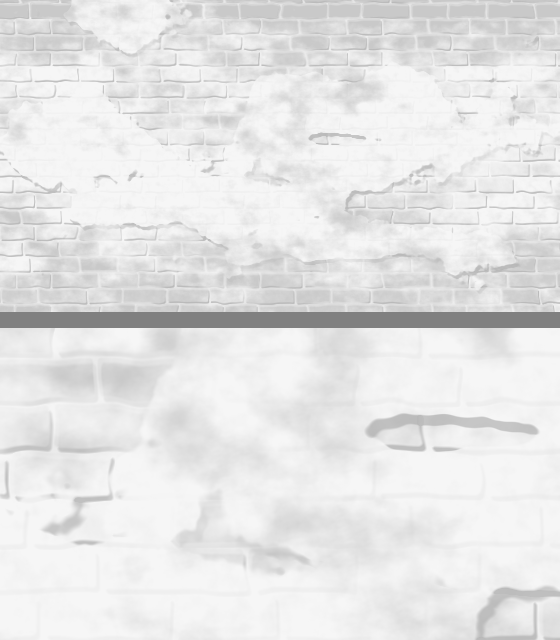
Top, the full canvas; bottom, a detail of the centre.
This texture is drawn by a Shadertoy shader. Its source:

```glsl
// Whitewashed brick wall: running-bond courses under worn, chipped plaster.
// Rounded brick distances give joints; ragged blobs give the plaster coat,
// and layered value noise adds stains that gather at the top and bottom.

const float ROWS = 19.7;          // courses over the canvas height
const float BRICK_LENGTH = 2.62;  // in course heights
const float JOINT = 0.07;         // half joint width, in course heights
const vec2 SHADE_STEP = vec2(-0.07, 0.11);
const vec3 WHITE = vec3(0.965);
const vec3 STAIN = vec3(0.79);
const vec3 CREVICE = vec3(0.66);

float hash(vec2 p) {
    return fract(sin(dot(p, vec2(127.1, 311.7))) * 43758.545);
}

float noise(vec2 p) {
    vec2 i = floor(p), f = fract(p);
    f = f * f * (3.0 - 2.0 * f);
    float low = mix(hash(i), hash(i + vec2(1, 0)), f.x);
    float high = mix(hash(i + vec2(0, 1)), hash(i + 1.0), f.x);
    return mix(low, high, f.y);
}

float fbm(vec2 p) {
    float sum = 0.0, amp = 0.516;
    for (int i = 0; i < 5; i++) {
        sum += amp * noise(p);
        p = mat2(1.6, 1.2, -1.2, 1.6) * p + 7.3;
        amp *= 0.5;
    }
    return sum;
}

// Brick column and row in xy, position inside the cell (-0.5..0.5) in zw
vec4 brickCell(vec2 p) {
    float row = floor(p.y);
    float x = p.x / BRICK_LENGTH + 0.5 * mod(row, 2.0) + 0.25 * hash(vec2(row, 3.0));
    x += 0.1 * sin(2.4 * x + 9.0 * row);
    return vec4(floor(x), row, fract(x) - 0.5, fract(p.y) - 0.5);
}

// 1 on the brick face, 0 in the joint
float brickFace(vec2 p, float blur) {
    p += 0.14 * (vec2(noise(p * 1.7), noise(p * 1.7 + 31.0)) - 0.5);
    vec2 halfSize = vec2(0.5 * BRICK_LENGTH, 0.5) - JOINT;
    vec2 q = abs(brickCell(p).zw * vec2(BRICK_LENGTH, 1.0)) - halfSize + 0.1;
    float d = length(max(q, 0.0)) + min(max(q.x, q.y), 0.0) - 0.1;
    return 1.0 - smoothstep(-blur, blur, d);
}

// Positive inside an ellipse, falling to a floor outside
float blob(vec2 uv, vec2 centre, vec2 radius) {
    return max(1.0 - length((uv - centre) / radius), -0.6);
}

// 1 where plaster hides the bricks
float plaster(vec2 p, vec2 size) {
    vec2 uv = p / size;
    float ragged = fbm(p * 0.35 + 4.0) - 0.5;
    float coat = blob(uv, vec2(0.66, 0.58), vec2(0.31, 0.16));
    coat = max(coat, blob(uv, vec2(0.10, 0.55), vec2(0.19, 0.13)));
    coat = max(coat, blob(uv, vec2(0.225, 0.96), vec2(0.08, 0.11)));
    coat = max(coat, blob(uv, vec2(0.38, 0.35), vec2(0.20, 0.08)));
    coat = max(coat, blob(uv, vec2(0.67, 0.23), vec2(0.20, 0.08)));
    float chip = blob(uv, vec2(0.62, 0.555), vec2(0.07, 0.025));
    chip = max(chip, blob(uv, vec2(0.31, 0.205), vec2(0.20, 0.04)));
    chip = max(chip, blob(uv, vec2(0.62, 0.15), vec2(0.13, 0.02)));
    float field = min(coat + 2.0 * ragged, 0.1 - chip + 1.6 * ragged);
    return smoothstep(-0.04, 0.04, field);
}

void mainImage(out vec4 fragColor, in vec2 fragCoord) {
    vec2 uv = fragCoord / iResolution.xy;
    vec2 size = ROWS * vec2(iResolution.x / iResolution.y, 1.0);
    vec2 wall = uv * size;
    vec2 p = wall - vec2(0.0, 0.55);
    float blur = max(0.04, ROWS / iResolution.y);

    // Layers: bricks and their lower-right shade, coat and its cast shade
    float face = brickFace(p, blur);
    float jointShade = brickFace(p + SHADE_STEP, blur) - face;
    float coat = plaster(wall, size);
    float coatShade = max(plaster(wall + 2.0 * SHADE_STEP, size) - coat, 0.0);
    float bare = 1.0 - 0.88 * coat;

    // Stains: wide clouds, mottling and fine grain
    float top = smoothstep(0.72, 1.0, uv.y);
    float bottom = smoothstep(0.42, 0.0, uv.y);
    float cloud = fbm(p * vec2(0.22, 0.36) + 11.0);
    float mottle = fbm(p * vec2(0.9, 1.3) + 23.0);
    float grain = fbm(p * 3.2);
    float dirt = 0.55 * cloud + 0.45 * mottle + 0.17 * max(top, bottom) - 0.08 * coat;
    float stain = 0.85 * smoothstep(0.40, 0.76, dirt) + 0.30 * (grain - 0.5);

    // Each brick has its own tone; the top courses have lost their whitewash
    float tone = hash(brickCell(p).xy);
    float raw = smoothstep(0.91, 0.96, uv.y);
    stain += bare * face * (0.22 * tone * tone + raw * (0.3 + 0.25 * tone));
    stain *= mix(1.0, 0.45 + 0.55 * face, bare);
    vec3 colour = mix(WHITE, STAIN, clamp(stain, 0.0, 1.0));

    // Joints fade in and out along the wall
    float wear = smoothstep(0.32, 0.66, fbm(p * 0.45 + 51.0));
    float crease = bare * (0.15 + 0.6 * wear) * max(jointShade, 0.0);
    float glint = bare * 0.35 * max(-jointShade, 0.0);
    float edge = coatShade * (0.15 + 0.45 * wear);
    colour = mix(colour, WHITE, glint);
    colour = mix(colour, CREVICE, clamp(crease + edge, 0.0, 0.7));

    fragColor = vec4(colour, 1.0);
}
```
